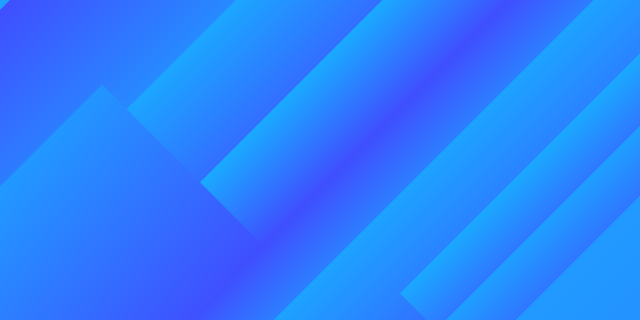
Reproduce this background procedurally as a WebGL 1 fragment shader.

```glsl
precision highp float;

uniform vec2 u_resolution;

const vec3 LIGHT_BLUE = vec3(0.10, 0.67, 1.0);
const vec3 DEEP_BLUE = vec3(0.25, 0.31, 1.0);

// Each strip: start and end across the diagonal, then shade at start and end
// (shade 0 is light blue, 1 is deep blue). Lengths are in canvas heights.
const vec4 CORNER = vec4(0.0, 0.031, 0.10, 0.12);
const vec4 BACKDROP = vec4(0.031, 0.737, 1.0, 0.36);
const vec4 UPPER_STRIP = vec4(0.737, 1.195, 0.05, 0.66);
const vec4 RIDGE_RISE = vec4(1.195, 1.590, 0.0, 1.0);
const vec4 RIDGE_FALL = vec4(1.590, 1.855, 1.0, 0.48);
const vec4 WIDE_STRIP = vec4(1.855, 2.393, 0.08, 0.70);
const vec4 SHORT_STRIP = vec4(2.167, 2.393, 0.02, 0.56);
const vec4 NARROW_STRIP = vec4(2.393, 2.612, 0.12, 0.58);
const vec4 LAST_STRIP = vec4(2.612, 3.0, 0.18, 0.27);
const vec4 SQUARE = vec4(0.583, 1.602, 0.20, 0.97);

const float SQUARE_END = 0.055;
const float SHORT_STRIP_END = 0.333;
const float SQUARE_TILT = 0.07;
const float SQUARE_TILT_CENTER = -0.45;

// Antialiased step, one pixel to each side of the edge
float edge(float start, float x) {
  float pixel = 1.0 / u_resolution.y;
  return smoothstep(start - pixel, start + pixel, x);
}

float ramp(vec4 strip, float across) {
  float t = clamp((across - strip.x) / (strip.y - strip.x), 0.0, 1.0);
  return mix(strip.z, strip.w, t);
}

// Lays a strip over everything beyond its starting edge
float lay(float shade, vec4 strip, float across, float mask) {
  return mix(shade, ramp(strip, across), edge(strip.x, across) * mask);
}

void main() {
  vec2 p = gl_FragCoord.xy / u_resolution.y;
  float depth = 1.0 - p.y;
  float across = p.x + depth;
  float along = p.x - depth;

  // Diagonal strips, from upper left to lower right
  float shade = ramp(CORNER, across);
  shade = lay(shade, BACKDROP, across, 1.0);
  shade = lay(shade, UPPER_STRIP, across, 1.0);
  shade = lay(shade, RIDGE_RISE, across, 1.0);
  shade = lay(shade, RIDGE_FALL, across, 1.0);
  shade = lay(shade, WIDE_STRIP, across, 1.0);
  shade = lay(shade, SHORT_STRIP, across, edge(SHORT_STRIP_END, along));
  shade = lay(shade, NARROW_STRIP, across, 1.0);
  shade = lay(shade, LAST_STRIP, across, 1.0);

  // Large square on top, its gradient tilted slightly
  float inside = edge(SQUARE.x, across) * (1.0 - edge(SQUARE.y, across))
               * (1.0 - edge(SQUARE_END, along));
  float squareShade = ramp(SQUARE, across) + SQUARE_TILT * (along - SQUARE_TILT_CENTER);
  shade = mix(shade, min(squareShade, 1.0), inside);

  gl_FragColor = vec4(mix(LIGHT_BLUE, DEEP_BLUE, shade), 1.0);
}
```
